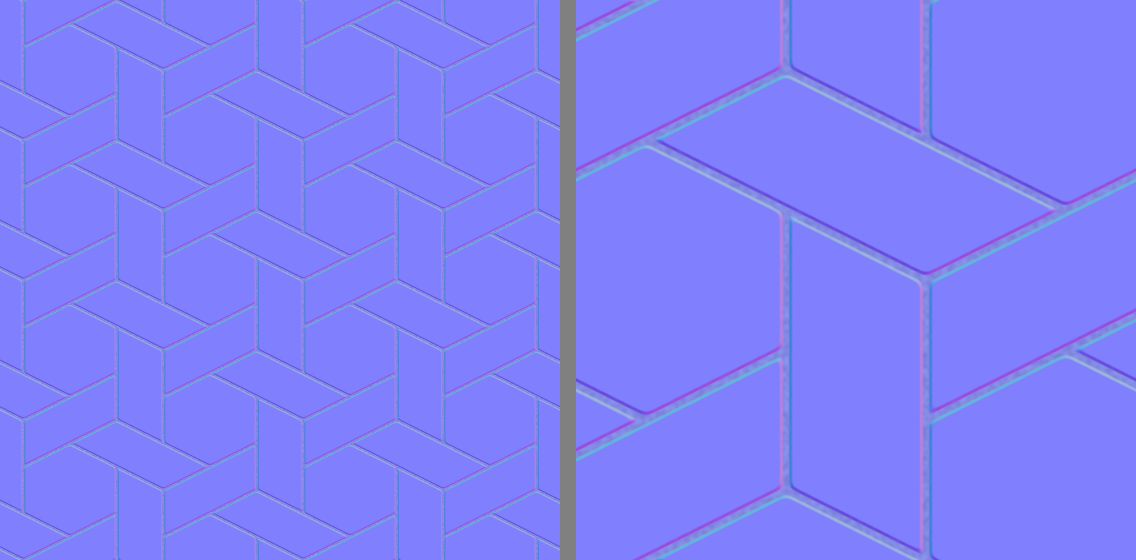
Left, the full canvas; right, a detail of the centre.
A WebGL 2 fragment shader for this texture map:

```glsl
#version 300 es
precision highp float;

uniform vec2 u_resolution;
out vec4 fragColor;

// Unit normals of the three edge directions
const vec2 AXES[3] = vec2[3](vec2(1.0, 0.0), vec2(0.44721, 0.89443), vec2(0.44721, -0.89443));

// One hexagon and three slats; an extent of 9 leaves that axis unbounded
const vec2 CENTERS[4] = vec2[4](vec2(0.0), vec2(0.125, -0.0625), vec2(0.0, -0.125), vec2(0.125, 0.0625));
const vec3 EXTENTS[4] = vec3[4](vec3(2.0), vec3(1.0, 2.0, 9.0), vec3(2.0, 9.0, 1.0), vec3(9.0, 1.0, 2.0));

vec2 gradientAt(vec2 cell, float period) {
    cell = mod(cell, period);
    vec3 h = fract(cell.xyx * vec3(0.1031, 0.1030, 0.0973));
    h += dot(h, h.yzx + 33.33);
    float angle = 6.28318 * fract((h.x + h.y) * h.z);
    return vec2(cos(angle), sin(angle));
}

// Gradient noise that wraps after a whole number of cells
float wrappedNoise(vec2 uv, float period) {
    vec2 p = uv * period;
    vec2 cell = floor(p);
    vec2 f = p - cell;
    vec2 blend = f * f * f * (f * (f * 6.0 - 15.0) + 10.0);
    vec2 e = vec2(1.0, 0.0);
    float a = dot(gradientAt(cell, period), f);
    float b = dot(gradientAt(cell + e, period), f - e);
    float c = dot(gradientAt(cell + e.yx, period), f - e.yx);
    float d = dot(gradientAt(cell + 1.0, period), f - 1.0);
    return mix(mix(a, b, blend.x), mix(c, d, blend.x), blend.y);
}

// Distance to the rounded tile edge in x, outward direction in yz
vec3 tileEdge(vec2 uv) {
    const vec2 cellSize = vec2(0.5, 0.25);
    float nearest = -1.0;
    vec3 gaps = vec3(1.0);
    vec3 sides = vec3(0.0);
    for (int i = 0; i < 8; i++) {
        int tile = i % 4;
        // The second set of tiles sits half a cell away on both axes
        vec2 p = uv - 0.125 - CENTERS[tile] - cellSize * 0.5 * float(i / 4);
        p = (fract(p / cellSize + 0.5) - 0.5) * cellSize;
        vec3 along = vec3(dot(p, AXES[0]), dot(p, AXES[1]), dot(p, AXES[2]));
        vec3 room = EXTENTS[tile] / vec3(24.0, 26.8328, 26.8328) - abs(along);
        float inside = min(room.x, min(room.y, room.z));
        if (inside > nearest) {
            nearest = inside;
            gaps = room;
            sides = sign(along);
        }
    }
    // Soft minimum rounds the corners and blends their normals
    const float rounding = 0.0012;
    vec3 weights = exp((nearest - gaps) / rounding);
    float total = dot(weights, vec3(1.0));
    vec3 pull = weights * sides / total;
    vec2 outward = pull.x * AXES[0] + pull.y * AXES[1] + pull.z * AXES[2];
    return vec3(nearest - rounding * log(total), outward);
}

void main() {
    vec2 uv = gl_FragCoord.xy / u_resolution;
    float soft = 0.4 / min(u_resolution.x, u_resolution.y);
    vec3 edge = tileEdge(uv);
    float grain = wrappedNoise(uv, 256.0);

    // Raised tile with a worn bevel, its tilt muted
    vec3 steep = normalize(vec3(edge.yz * (0.95 + 0.4 * grain), 1.0));
    vec3 bevelColor = 0.5 + 0.5 * steep * vec3(0.68, 0.68, 1.0);
    float bevel = 1.0 - smoothstep(0.0031 - soft, 0.0041 + soft, edge.x);
    vec3 color = mix(vec3(0.5, 0.5, 1.0), bevelColor, bevel);

    // Grainy joint between the tiles
    vec3 jointColor = vec3(0.51, 0.54, 0.89) + grain * vec3(0.06, 0.08, 0.07);
    float joint = 1.0 - smoothstep(0.0014 - soft, 0.0024 + soft, edge.x);
    fragColor = vec4(mix(color, jointColor, joint), 1.0);
}
```
